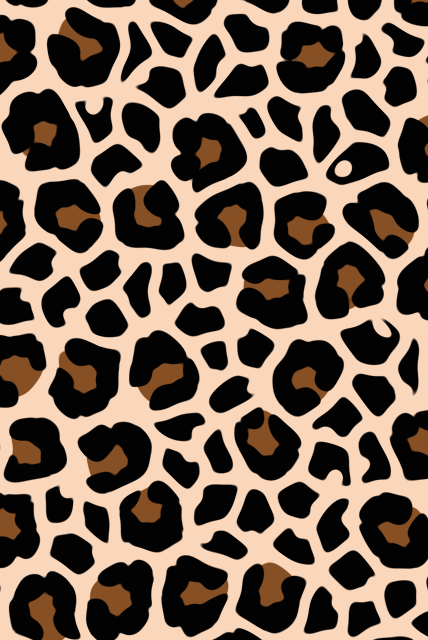
A WebGL 1 fragment shader for this pattern:

```glsl
precision highp float;
// Leopard print: rosettes with brown cores and small solid spots on cream.
// A weighted cellular diagram packs the marks; each rosette is an open ring
// of blobs trimmed to its cell, and each spot is a rounded cell with a bite.

uniform vec2 u_resolution;

const vec3 CREAM = vec3(0.98, 0.84, 0.73);
const vec3 BROWN = vec3(0.53, 0.31, 0.14);
const vec3 BLACK = vec3(0.008);
const float CELL = 0.121;          // grid spacing, in canvas heights
const float GAP = 0.07;            // half channel between marks, in cells
const float SPLIT_CHANCE = 0.28;   // share of cells holding three small spots
const float SPOT_ORBIT = 0.33;     // distance of small spots from cell centre
const float SPOT_WEIGHT = 0.27;
const float ROSETTE_JITTER = 0.38;
const float RING_RADIUS = 0.37;
const float CORE_RADIUS = 0.33;
const float ROSETTE_SHARPNESS = 18.0;  // higher means tighter cell corners
const float SPOT_SHARPNESS = 28.0;
const vec2 SEED = vec2(17.0, 42.0);
const float TAU = 6.2831853;

vec2 hash2(vec2 p) {
  vec3 a = fract(p.xyx * vec3(0.1031, 0.1030, 0.0973));
  a += dot(a, a.yzx + 33.33);
  return fract((a.xx + a.yz) * a.zy);
}

vec2 direction(float angle) {
  return vec2(cos(angle), sin(angle));
}

float smoothMin(float a, float b, float k) {
  float h = max(k - abs(a - b), 0.0) / k;
  return min(a, b) - 0.25 * h * h * k;
}

float smoothMax(float a, float b, float k) {
  return -smoothMin(-a, -b, k);
}

bool isSplit(vec2 id) {
  return hash2(id + SEED).x < SPLIT_CHANCE;
}

// Centre (xy) and weight radius (z) of mark k in a grid cell.
vec3 markSite(vec2 id, float k) {
  vec2 h = hash2(id + SEED + 71.0);
  vec2 centre = id + 0.5 + vec2(0.5 * mod(id.y, 2.0), 0.0);
  if (isSplit(id)) {
    vec2 offset = SPOT_ORBIT * direction(TAU * (k / 3.0 + h.x));
    return vec3(centre + offset, SPOT_WEIGHT + 0.05 * (h.y - 0.5));
  }
  return vec3(centre + ROSETTE_JITTER * (h - 0.5), 0.45 + 0.10 * h.x);
}

float power(vec2 p, vec3 site) {
  vec2 d = p - site.xy;
  return dot(d, d) - site.z * site.z;
}

// Open ring of uneven blobs, with its opening opposite to turn.
float blobRing(vec2 q, float turn, float span, vec2 id) {
  float d = 10.0;
  for (int i = 0; i < 6; i++) {
    float n = float(i);
    vec2 h = hash2(id + SEED + 13.7 * (n + 1.0));
    float angle = turn + (n / 5.0 - 0.5) * span + 0.3 * (h.x - 0.5);
    vec2 centre = (RING_RADIUS + 0.05 * (h.y - 0.5)) * direction(angle);
    d = smoothMin(d, length(q - centre) - mix(0.18, 0.25, h.x), 0.06);
  }
  return d;
}

float coverage(float d, float pixel) {
  return 1.0 - smoothstep(-0.8 * pixel, 0.8 * pixel, d);
}

void main() {
  float pixel = 1.0 / (u_resolution.y * CELL);
  vec2 p = gl_FragCoord.xy * pixel;
  // Layered sines make the outlines wavy.
  p += 0.045 * sin(p.yx * 4.7 + vec2(0.4, 2.1));
  p += 0.020 * sin(p.yx * 11.3 + p * 3.0 + vec2(1.7, 0.2));

  // Find the mark that owns this point.
  vec2 base = floor(p), owner = base;
  vec3 site = vec3(0.0);
  float slot = 0.0, best = 100.0;
  for (int y = -2; y <= 2; y++) for (int x = -2; x <= 2; x++) {
    vec2 id = base + vec2(float(x), float(y));
    for (int k = 0; k < 3; k++) {
      if (k > 0 && !isSplit(id)) break;
      vec3 s = markSite(id, float(k));
      float d = power(p, s);
      if (d < best) { best = d; site = s; owner = id; slot = float(k); }
    }
  }

  // Soft distance to the borders with all neighbours.
  bool spot = isSplit(owner);
  float sharpness = spot ? SPOT_SHARPNESS : ROSETTE_SHARPNESS;
  float sum = 0.00001;
  for (int y = -2; y <= 2; y++) for (int x = -2; x <= 2; x++) {
    vec2 id = base + vec2(float(x), float(y));
    for (int k = 0; k < 3; k++) {
      if (k > 0 && !isSplit(id)) break;
      vec3 s = markSite(id, float(k));
      float apart = distance(s.xy, site.xy);
      if (apart > 0.001) sum += exp(-sharpness * (power(p, s) - best) / (2.0 * apart));
    }
  }
  float body = GAP + log(sum) / sharpness;

  // Shape the mark inside its cell.
  vec2 q = p - site.xy;
  vec2 h = hash2(owner + SEED + 5.3 * (slot + 1.0));
  float turn = TAU * h.x;
  vec3 color = CREAM;
  float dark;
  if (spot) {
    float bite = 0.11 - length(q - mix(0.22, 0.32, h.y) * direction(turn));
    dark = smoothMax(body, bite, 0.08);
  } else {
    float ring = blobRing(q, turn, mix(4.2, 5.1, h.y), owner);
    float core = length(q + 0.08 * direction(turn)) - CORE_RADIUS;
    core = smoothMax(body + 0.03, core, 0.05);
    color = mix(color, BROWN, coverage(core, pixel));
    dark = smoothMax(body, ring, 0.06);
  }
  gl_FragColor = vec4(mix(color, BLACK, coverage(dark, pixel)), 1.0);
}
```
